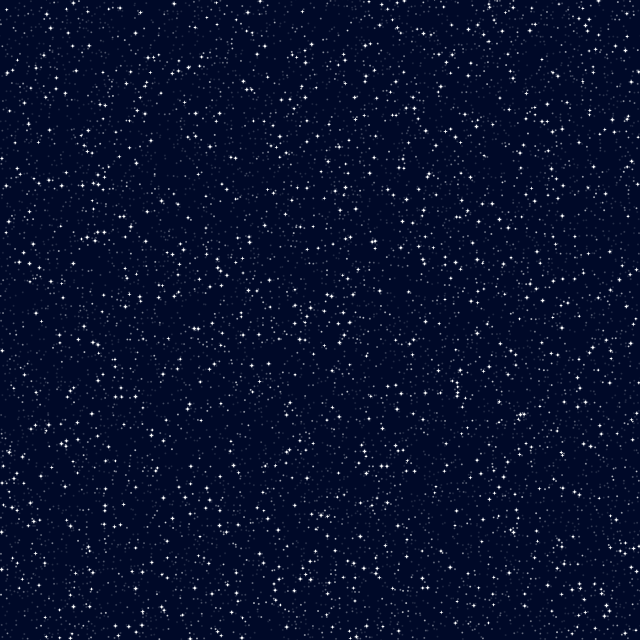
Reproduce this texture procedurally as a three.js fragment shader.

```glsl
// Night sky: a dense field of faint dots and small four-pointed stars on deep navy.
#define SKY_COLOR vec3(0.0, 0.037, 0.157)
#define STAR_COLOR vec3(1.0)
#define DOT_CELLS 150.0
#define DOT_DENSITY 0.36
#define DOT_RADIUS 0.0025
#define DOT_FAINT 0.13
#define DOT_BRIGHT 0.85
#define STAR_CELLS 120.0
#define STAR_DENSITY 0.06
#define ARM_LENGTH 0.0044
#define ARM_WIDTH 0.0018
#define JITTER 0.7

varying vec2 vUv;

// Three independent random values per cell
vec3 hash3(vec2 cell) {
  vec3 p = fract(cell.xyx * vec3(0.1031, 0.1030, 0.0973));
  p += dot(p, p.yxz + 33.33);
  return fract((p.xxy + p.yzz) * p.zyx);
}

// Soft linear falloff: 1 at the centre, 0 at the given reach
float falloff(float distance, float reach) {
  return clamp(1.0 - distance / reach, 0.0, 1.0);
}

// Round faint dot; a few are much brighter than the rest
float dotLight(vec2 offset, float rnd) {
  float glow = smoothstep(0.0, 1.0, falloff(length(offset), DOT_RADIUS));
  return glow * mix(DOT_FAINT, DOT_BRIGHT, pow(rnd, 4.0));
}

// Four-pointed star: two crossed tapering arms and a round core
float starLight(vec2 offset, float rnd) {
  vec2 d = abs(offset) / mix(0.75, 1.12, rnd);
  float across = falloff(d.x, ARM_LENGTH) * falloff(d.y, ARM_WIDTH);
  float upright = falloff(d.y, ARM_LENGTH) * falloff(d.x, ARM_WIDTH);
  float core = falloff(length(d), 1.4 * ARM_WIDTH);
  return min(max(across, upright) + 0.7 * core, 1.0);
}

// Offset from a cell's jittered centre, in canvas units
vec2 cellOffset(vec2 uv, vec2 cell, float cells, vec2 rnd) {
  return uv - (cell + 0.5 + JITTER * (rnd - 0.5)) / cells;
}

void main() {
  vec2 dotHome = floor(vUv * DOT_CELLS);
  vec2 starHome = floor(vUv * STAR_CELLS);
  float light = 0.0;

  // Neighbouring cells are included so that no shape is cut at a border
  for (int j = -1; j <= 1; j++) {
    for (int i = -1; i <= 1; i++) {
      vec2 neighbour = vec2(float(i), float(j));

      vec2 cell = dotHome + neighbour;
      vec3 place = hash3(cell + 17.0);
      vec3 kind = hash3(cell + 241.0);
      vec2 offset = cellOffset(vUv, cell, DOT_CELLS, place.xy);
      light = max(light, step(kind.x, DOT_DENSITY) * dotLight(offset, kind.y));

      cell = starHome + neighbour;
      place = hash3(cell + 523.0);
      kind = hash3(cell + 811.0);
      offset = cellOffset(vUv, cell, STAR_CELLS, place.xy);
      light = max(light, step(kind.x, STAR_DENSITY) * starLight(offset, kind.y));
    }
  }

  gl_FragColor = vec4(mix(SKY_COLOR, STAR_COLOR, light), 1.0);
}
```
